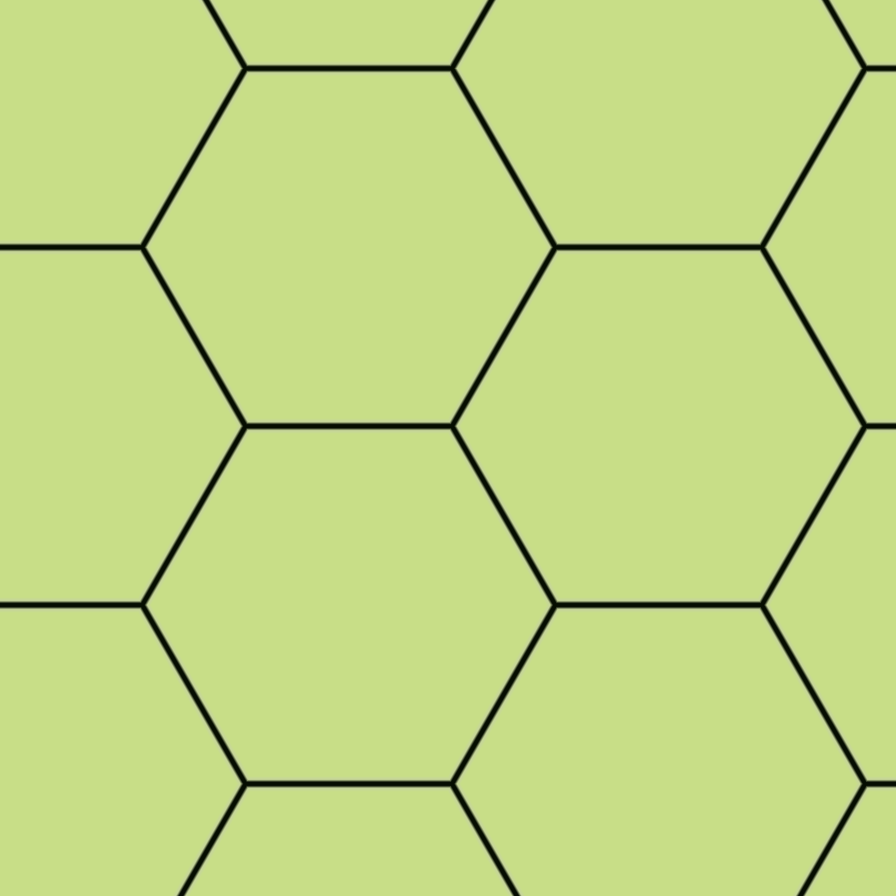
This pattern is drawn by a three.js fragment shader. Its source:

```glsl
// Flat-topped honeycomb: thin near-black outlines on a plain light green ground.
// Two interleaved rectangular lattices give the nearest cell centre, and the
// distance to that cell's border draws a soft line with a faint pale fringe.

varying vec2 vUv;

// Offset from p to the nearest centre of hexagons with circumradius 'radius'.
vec2 hexOffset(vec2 p, float radius) {
  vec2 period = radius * vec2(3.0, sqrt(3.0));
  vec2 a = mod(p + 0.5 * period, period) - 0.5 * period;
  vec2 b = mod(p, period) - 0.5 * period;
  return dot(a, a) < dot(b, b) ? a : b;
}

// Distance from a point inside a flat-topped hexagon to its border.
float borderDistance(vec2 q, float radius) {
  q = abs(q);
  float halfRoot3 = 0.5 * sqrt(3.0);
  return halfRoot3 * radius - max(q.y, halfRoot3 * q.x + 0.5 * q.y);
}

void main() {
  float radius = 0.2305;
  vec2 offset = hexOffset(vUv - vec2(0.3893, 0.7240), radius);
  float dist = borderDistance(offset, radius);

  // Ground, with a slightly greyer fringe beside the lines
  vec3 ground = vec3(0.784, 0.872, 0.528);
  vec3 fringe = vec3(0.780, 0.840, 0.600);
  vec3 color = mix(fringe, ground, smoothstep(0.005, 0.0095, dist));

  // Outline
  vec3 ink = vec3(0.02, 0.05, 0.0);
  color = mix(ink, color, smoothstep(0.0014, 0.0053, dist));

  gl_FragColor = vec4(color, 1.0);
}
```
